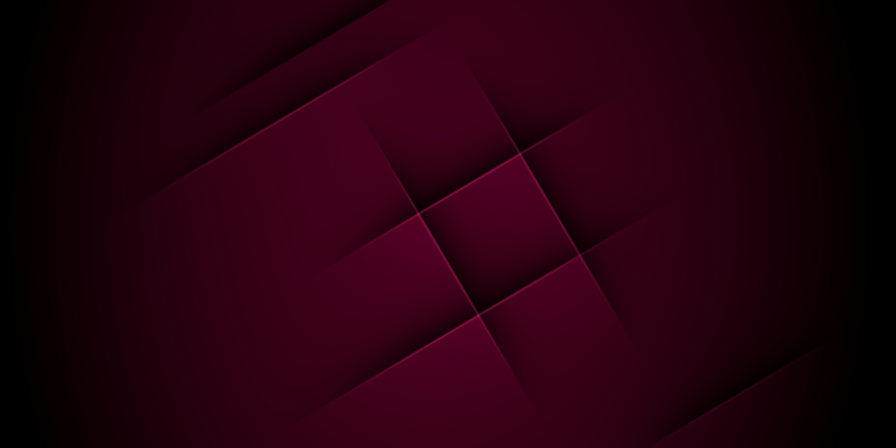
This background is drawn by a Shadertoy shader. Its source:

```glsl
#define CENTER vec2(1.1146, 0.4766)
#define TILT 0.534
#define HALF_TILE 0.1315
#define CREASE_REACH 0.45
#define SHADOW_WIDTH 0.05
#define GLOW_WIDTH 0.12
#define LINE_WIDTH 0.0028
#define BASE_RED 0.265
#define LINE_COLOR vec3(0.36, 0.07, 0.20)

// Accumulated lighting: x = shadow factor, y = soft glow, z = bright line
vec3 light = vec3(1.0, 0.0, 0.0);

// One folded edge: shadow where d > 0, glow where d < 0, fading along its length
void addCrease(float d, float along, float reach, float shadow, float shine) {
    float pixel = 1.0 / iResolution.y;
    float fade = 1.0 - smoothstep(0.15 * reach, reach, abs(along));
    float side = smoothstep(-pixel, pixel, d);
    float width = max(LINE_WIDTH, 0.6 * pixel);

    light.x *= 1.0 - shadow * fade * side * exp(-max(d, 0.0) / SHADOW_WIDTH);
    light.y += shine * fade * (1.0 - side) * exp(min(d, 0.0) / GLOW_WIDTH);
    light.z += shine * fade * fade * exp(-d * d / (width * width));
}

// Wide oval falloff, darkest at the left and right ends
float vignette(vec2 p) {
    float r = length((p - vec2(0.98, 0.5)) * vec2(1.0, 0.75)) / 0.97;
    return max(1.0 - pow(r, 1.8), 0.0);
}

void mainImage(out vec4 fragColor, in vec2 fragCoord) {
    vec2 p = fragCoord / iResolution.y;
    p.x += 1.0 - 0.5 * iResolution.x / iResolution.y;

    // Tilted frame: q.x runs up-right, q.y runs up-left
    vec2 axis = vec2(cos(TILT), sin(TILT));
    vec2 offset = p - CENTER;
    vec2 q = vec2(dot(offset, axis), dot(offset, vec2(-axis.y, axis.x)));

    // Crossing pairs of creases around the middle tile
    for (int i = 0; i < 2; i++) {
        float edge = (float(i) * 2.0 - 1.0) * HALF_TILE;
        float extra = i == 0 ? 0.13 : 0.0;
        addCrease(q.x - edge, q.y, CREASE_REACH, 0.72, 0.75);
        addCrease(q.y - edge, q.x + extra, CREASE_REACH + extra, 0.78, 0.8);
    }

    // Outer bands: two at upper left, one at lower right
    addCrease(q.y - 0.469, q.x + 0.29, 0.48, 0.75, 0.75);
    addCrease(q.y - 0.5745, q.x + 0.10, 0.45, 0.80, 0.05);
    addCrease(q.y + 0.579, q.x - 0.29, 0.34, 0.80, 0.60);

    // Red drives the palette; blue vanishes first in the dark
    float level = vignette(p);
    float red = level * (BASE_RED + 0.055 * light.y) * light.x;
    vec3 color = vec3(red, 0.0, max(0.48 * red - 0.015, 0.0));
    color += LINE_COLOR * light.z * level;

    fragColor = vec4(color, 1.0);
}
```
